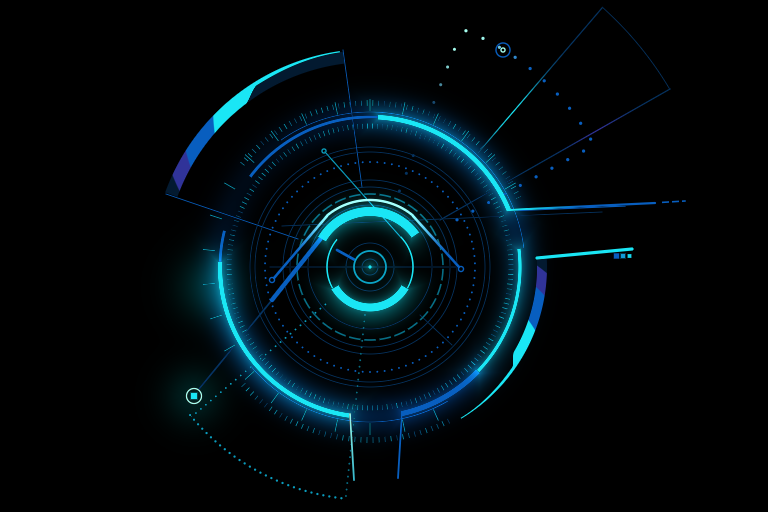
A Shadertoy shader for this background:

```glsl
#define CENTRE vec2(3.7, 2.45)
#define VIEW_HEIGHT 5.12
#define RING 1.5
#define HAIR 0.004
#define CYAN vec3(0.1, 0.9, 0.96)
#define TEAL vec3(0.04, 0.61, 0.74)
#define BLUE vec3(0.03, 0.37, 0.75)
#define DEEP vec3(0.02, 0.2, 0.38)
#define NAVY vec3(0.01, 0.1, 0.19)
#define PURPLE vec3(0.19, 0.2, 0.6)
#define PALE vec3(0.65, 1, 0.94)

vec3 col;
vec2 p, q; // place, and its polar form (radius, degrees)
float px;

float hash(float n) {
    n = fract(n * 0.1031);
    n *= n + 33.33;
    return fract(n * (n + n));
}
void ink(vec3 c, float d) { col = max(col, c * clamp(0.5 - d / px, 0.0, 1.0)); }
void halo(vec3 c, float d) {
    col += c * 0.3 * exp(-max(d, 0.0) / 0.07);
    ink(c, d);
}
void line(vec3 c, vec2 a, vec2 b, float w) {
    vec2 v = b - a;
    ink(c, length(p - a - v * clamp(dot(p - a, v) / dot(v, v), 0.0, 1.0)) - w);
}
void node(vec3 c, vec2 at, float r) { ink(c, abs(length(p - at) - r) - 0.007); }
float turn(float a) { return mod(a + 180.0, 360.0) - 180.0; }
float span(float a, float b) {
    return radians(abs(turn(q.y - 0.5 * (a + b))) - 0.5 * (b - a)) * q.x;
}
float arc(float r, float a, float b, float w) { return max(abs(q.x - r) - w, span(a, b)); }
float wave(float x, float gap) { return mod(x, gap) - 0.5 * gap; }
float ticks(float r, float len, float gap) {
    return max(radians(abs(wave(q.y, gap))) * q.x - HAIR, abs(q.x - r) - len);
}
float dotArc(float r, float a, float b, float gap, float size) {
    return max(length(vec2(q.x - r, radians(wave(q.y - a, gap)) * r)) - size, span(a, b));
}
float dotRay(float a, float r0, float r1, float gap, float size) {
    vec2 v = vec2(wave(q.x - r0, gap), radians(turn(q.y - a)) * q.x);
    return max(length(v) - size, max(r0 - q.x, q.x - r1));
}
float spot(vec2 at, float size) { return exp(-dot(p - at, p - at) / (size * size)); }
float bump(float x, float at, float w) { x = (x - at) / w; return exp(-x * x); }

// Coloured band narrowing to a thin tail
void blade(float r, float thick, float start) {
    float t = turn(start - q.y), s = t + (r - q.x) * 25.0;
    vec3 c = mix(NAVY, PURPLE, smoothstep(4.7, 5.3, s));
    c = mix(c, BLUE, smoothstep(12.0, 12.6, s));
    c = mix(c, CYAN, smoothstep(23.7, 24.3, s));
    thick *= mix(1.0, mix(0.3, 0.1, smoothstep(37.0, 62.0, t)), smoothstep(36.0, 39.0, s));
    ink(c, max(max(q.x - r, r - thick - q.x), span(start - 62.0, start)));
}

void mainImage(out vec4 fragColor, in vec2 fragCoord) {
    px = VIEW_HEIGHT / iResolution.y;
    p = fragCoord * px - CENTRE;
    q = vec2(length(p), degrees(atan(p.y, p.x)));
    vec2 target = vec2(1.33, 2.17), anchor = vec2(-1.76, -1.29);
    // Soft light
    col = vec3(0, 0.13, 0.29) * bump(q.x, RING, 0.19) * (0.65 + 0.35 * cos(radians(2.0 * q.y - 110.0)));
    col += vec3(0, 0.16, 0.16) * (spot(vec2(-1.6, -0.2), 0.33) + 0.8 * spot(anchor, 0.29));
    col += vec3(0, 0.12, 0.13) * bump(q.x, 0.5, 0.13) * abs(p.y) / q.x;
    // Fine rings and ticks
    float radii[7] = float[7](0.08, 0.24, 0.62, 0.8, 0.87, 1.15, 1.2);
    for (int i = 0; i < 7; i++) ink(DEEP, abs(q.x - radii[i]) - HAIR);
    ink(BLUE, min(arc(1.55, 7.0, 125.0, HAIR), arc(1.55, 220.0, 300.0, HAIR)));
    ink(BLUE, dotArc(1.05, 0.0, 360.0, 4.0, 0.009));
    ink(TEAL * 0.7, max(abs(q.x - 0.73) - 0.008, radians(abs(wave(q.y, 12.0)) - 4.5) * q.x));
    vec3 tint = mix(DEEP, TEAL, hash(floor(q.y / 2.0) + 200.0));
    ink(tint, ticks(1.41, 0.025, 2.0));
    ink(tint, max(ticks(1.64, 0.025, 2.0), span(25.0, 142.0)));
    ink(tint, max(ticks(1.73, 0.025, 2.0), span(222.0, 298.0)));
    ink(TEAL, max(ticks(1.62, 0.06, 12.0), span(20.0, 300.0)));
    // Broken main ring
    halo(CYAN, arc(RING, 22.0, 87.0, 0.025));
    ink(BLUE, min(arc(RING, 87.0, 143.0, 0.015), arc(RING, 166.0, 178.0, 0.015)));
    halo(CYAN, arc(RING, 178.0, 262.0, 0.024));
    halo(BLUE, arc(RING, 282.0, 316.0, 0.028));
    halo(CYAN, arc(RING, 316.0, 367.0, 0.018));
    // Blades and sector outlines
    ink(NAVY, arc(2.11, 97.0, 160.0, 0.06));
    blade(2.18, 0.13, 160.0);
    blade(1.77, 0.1, 3.0);
    line(BLUE, vec2(-0.27, 2.17), vec2(-0.08, 0.8), HAIR);
    line(BLUE, vec2(-2.04, 0.73), vec2(-0.72, 0.28), HAIR);
    ink(DEEP, arc(3.485, 30.7, 48.2, HAIR));
    line(mix(DEEP, CYAN, bump(q.x, 2.1, 0.4)), vec2(1.08, 1.14), vec2(2.32, 2.59), 0.006);
    line(mix(DEEP, PURPLE, bump(q.x, 2.65, 0.3)), vec2(0.7, 0.47), vec2(3, 1.78), 0.006);
    // Dotted sectors
    ink(mix(BLUE, PALE, smoothstep(50.0, 66.0, q.y)), dotArc(2.55, 28.0, 70.0, 4.2, 0.016));
    ink(mix(DEEP, PALE, smoothstep(1.6, 2.4, q.x)), dotRay(68.8, 0.72, 2.5, 0.19, 0.015));
    ink(BLUE, dotRay(28.5, 0.9, 2.5, 0.18, 0.016));
    ink(TEAL, min(dotArc(2.33, 218.7, 263.6, 1.5, 0.011), dotRay(220.0, 0.55, 2.33, 0.065, 0.009)));
    ink(TEAL * 0.7, dotRay(264.0, 0.45, 2.33, 0.065, 0.009));
    // Lines leaving the ring
    line(mix(CYAN, BLUE, smoothstep(1.4, 2.2, p.x)), vec2(1.38, 0.57), vec2(2.85, 0.64), 0.011);
    line(BLUE, vec2(1.38, 0.56), vec2(2.55, 0.61), 0.006);
    line(BLUE * step(abs(wave(p.x, 0.1)), 0.035), vec2(2.9, 0.645), vec2(3.15, 0.66), 0.008);
    line(CYAN, vec2(1.67, 0.09), vec2(2.62, 0.18), 0.016);
    for (float i = 0.0; i < 3.0; i++) {
        vec2 box = abs(p - vec2(2.465 + 0.065 * i, 0.11));
        ink(mix(BLUE, CYAN, 0.45 * i), max(box.x, box.y) - 0.027 + 0.004 * i);
    }
    line(mix(TEAL, PALE, p.y + 2.4), vec2(-0.2, -1.47), vec2(-0.16, -2.13), 0.009);
    line(BLUE, vec2(0.32, -1.45), vec2(0.28, -2.11), 0.009);
    // Linked arms and nodes
    vec3 arm = mix(BLUE, PALE, smoothstep(0.1, 0.65, p.y));
    ink(arm, arc(0.67, 50.0, 130.0, 0.012));
    line(arm, vec2(-0.96, -0.11), vec2(-0.43, 0.51), 0.013);
    line(arm, vec2(0.43, 0.51), vec2(0.89, 0), 0.013);
    line(BLUE, vec2(-0.48, 0.3), vec2(-0.98, -0.33), 0.022);
    line(DEEP, vec2(-0.98, -0.33), vec2(-1.71, -1.22), 0.009);
    line(TEAL, vec2(-0.45, 1.15), vec2(0.35, 0.25), 0.006);
    line(DEEP, vec2(-0.88, 0.41), vec2(2.32, 0.55), HAIR);
    line(DEEP, vec2(-1, 0), vec2(0.9, 0), HAIR);
    line(DEEP, vec2(0.5, -0.48), vec2(0.82, -0.78), HAIR);
    node(BLUE, vec2(-0.98, -0.13), 0.025);
    node(BLUE, vec2(0.91, -0.02), 0.025);
    node(TEAL, vec2(-0.46, 1.16), 0.02);
    node(BLUE, target, 0.07);
    node(PALE, target, 0.02);
    node(PALE, anchor, 0.075);
    ink(CYAN, max(abs(p.x - anchor.x), abs(p.y - anchor.y)) - 0.033);
    // Core
    halo(CYAN, min(arc(0.555, 35.0, 150.0, 0.047), arc(0.405, 210.0, 330.0, 0.042)));
    ink(CYAN, min(arc(0.43, -30.0, 45.0, 0.008), arc(0.43, 140.0, 210.0, 0.008)));
    ink(TEAL, abs(q.x - 0.16) - 0.009);
    line(BLUE, vec2(-0.33, 0.17), vec2(-0.15, 0.07), 0.014);
    halo(CYAN, q.x - 0.018);
    fragColor = vec4(min(col, 1.0), 1);
}
```
